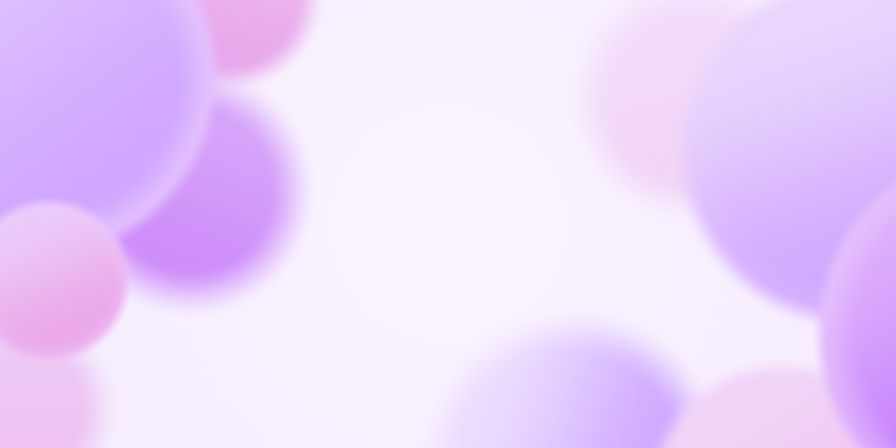
Reproduce this background procedurally as a WebGL 2 fragment shader.

```glsl
#version 300 es
precision highp float;
// Soft pastel spheres drifting at the borders of a pale lavender field.
// Each sphere is a blurred disc with a directional gradient and a pale rim,
// layered from back to front; lengths are in units of the canvas height.

uniform vec2 u_resolution;
out vec4 fragColor;

const vec3 RIM_TINT = vec3(0.93, 0.82, 0.99);

// Blends one sphere over the scene; light falls from the direction "toLight".
vec3 sphere(vec3 scene, vec2 p, vec2 center, float radius, float blur,
            vec3 lit, vec3 deep, vec2 toLight, float rim) {
    vec2 q = (p - center) / radius;
    float d = length(q);
    float shade = smoothstep(-0.75, 0.85, dot(q, normalize(toLight)));
    vec3 body = mix(deep, lit, shade);
    body = mix(body, RIM_TINT, rim * smoothstep(0.76, 1.0, d));
    float cover = 1.0 - smoothstep(-blur, blur, (d - 1.0) * radius);
    return mix(scene, body, cover);
}

void main() {
    vec2 p = gl_FragCoord.xy / u_resolution.y;
    p.x += 1.0 - 0.5 * u_resolution.x / u_resolution.y;

    // Pale field, slightly warmer near the middle
    float glow = exp(-2.5 * dot(p - vec2(1.0, 0.5), p - vec2(1.0, 0.5)));
    vec3 color = mix(vec3(0.962, 0.930, 0.995), vec3(0.977, 0.955, 1.0), glow);

    // Upper left group: pink, violet, then the large lilac sphere
    color = sphere(color, p, vec2(0.508, 1.010), 0.190, 0.032,
                   vec3(0.93, 0.73, 0.95), vec3(0.91, 0.66, 0.92), vec2(0.3, 1.0), 0.25);
    color = sphere(color, p, vec2(0.425, 0.575), 0.232, 0.060,
                   vec3(0.84, 0.64, 0.98), vec3(0.81, 0.56, 0.98), vec2(0.4, 1.0), 0.10);
    color = sphere(color, p, vec2(0.078, 0.830), 0.402, 0.022,
                   vec3(0.87, 0.77, 1.0), vec3(0.82, 0.65, 1.0), vec2(-0.6, 0.8), 0.60);

    // Lower left group: faint pink behind a small crisp sphere
    color = sphere(color, p, vec2(0.040, 0.090), 0.185, 0.050,
                   vec3(0.93, 0.79, 0.96), vec3(0.93, 0.76, 0.95), vec2(0.0, 1.0), 0.20);
    color = sphere(color, p, vec2(0.110, 0.375), 0.174, 0.016,
                   vec3(0.92, 0.79, 0.97), vec3(0.92, 0.66, 0.92), vec2(-0.4, 0.9), 0.30);

    // Upper right group: hazy pink behind a large lilac sphere
    color = sphere(color, p, vec2(1.545, 0.780), 0.230, 0.062,
                   vec3(0.95, 0.86, 0.98), vec3(0.95, 0.83, 0.97), vec2(-0.3, 1.0), 0.10);
    color = sphere(color, p, vec2(1.906, 0.665), 0.380, 0.030,
                   vec3(0.91, 0.84, 0.99), vec3(0.82, 0.66, 1.0), vec2(-0.35, 1.0), 0.20);

    // Lower edge: blurred lilac with a pink sphere before it
    color = sphere(color, p, vec2(1.276, -0.030), 0.292, 0.062,
                   vec3(0.92, 0.86, 1.0), vec3(0.81, 0.66, 1.0), vec2(-1.0, 0.35), 0.05);
    color = sphere(color, p, vec2(1.745, -0.107), 0.288, 0.028,
                   vec3(0.95, 0.83, 0.97), vec3(0.93, 0.75, 0.95), vec2(-0.5, 0.8), 0.20);

    // Saturated violet sphere in the lower right corner
    color = sphere(color, p, vec2(2.240, 0.258), 0.412, 0.020,
                   vec3(0.86, 0.68, 0.99), vec3(0.76, 0.46, 0.99), vec2(-0.5, 0.9), 0.50);

    fragColor = vec4(color, 1.0);
}
```
